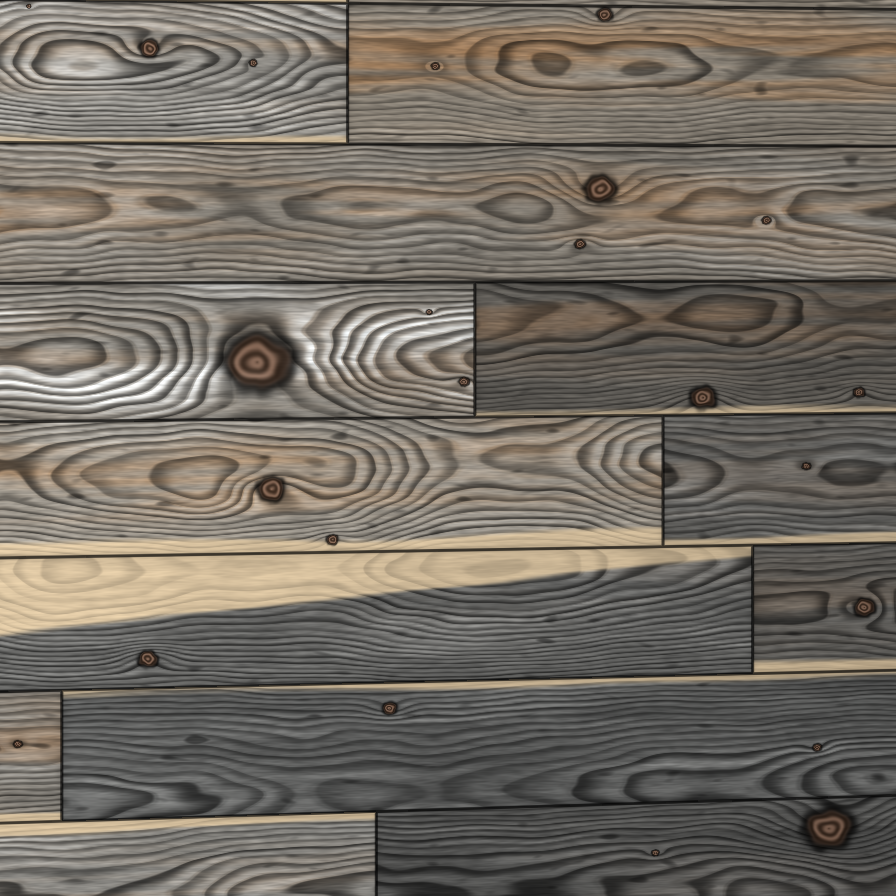
Reproduce this texture procedurally as a Shadertoy shader.

```glsl
// Weathered timber wall: seven slightly fanned rows of planks with staggered joints.
// Grain is a slice through warped growth cylinders, bent by knots, then tinted with
// stain, whitewash and pale sapwood, and finished with fibres and seams.

const vec3 CHARCOAL = vec3(.13, .125, .12);
const vec3 ASH = vec3(.67, .64, .60);
const vec3 AMBER = vec3(.66, .46, .27);
const vec3 UMBER = vec3(.34, .23, .16);
const vec3 WASH = vec3(.82, .82, .81);
const vec3 SAPWOOD = vec3(.84, .75, .61);
const float ROW_HEIGHT = .15;
const float RING_COUNT = 27.;
const float SEAM_WIDTH = .0014;
const int ROWS = 7;

// Joint position per row; beyond 1 the plank spans the row.
const float JOINT[ROWS] = float[](.388, 1.1, .53, .74, .84, .069, .42);

// Finish: tone, warmth, whitewash, sapwood share (negative: at the top).
const vec4 FINISH_L[ROWS] = vec4[](
  vec4(.74, .35, .65, .05), vec4(.68, .65, .45, 0), vec4(.7, .5, 1, 0),
  vec4(.84, .6, .4, .13), vec4(.5, .08, .3, -.53), vec4(.64, .5, .45, .06),
  vec4(.7, .25, .45, -.08));
const vec4 FINISH_R[ROWS] = vec4[](
  vec4(.74, .8, .25, 0), vec4(0), vec4(.46, .5, .12, .04),
  vec4(.5, .2, .35, .08), vec4(.46, .25, .2, .1), vec4(.42, 0, .28, -.04),
  vec4(.38, .08, .2, 0));

// Heart: main knot x, its depth across the plank, its radius, pith depth.
const vec4 HEART_L[ROWS] = vec4[](
  vec4(.167, .33, .009, .36), vec4(.67, .32, .014, .47), vec4(.287, .58, .031, .54),
  vec4(.303, .52, .013, .38), vec4(.165, .78, .009, .1), vec4(.02, .4, .004, .4),
  vec4(.2, .7, .004, .6));
const vec4 HEART_R[ROWS] = vec4[](
  vec4(.675, .06, .007, .4), vec4(1), vec4(.785, .87, .012, .25),
  vec4(.9, .4, .004, .45), vec4(.965, .5, .01, .5), vec4(.435, .2, .007, .85),
  vec4(.925, .25, .023, .7));

vec2 hash2(vec2 p) {
  vec3 q = fract(p.xyx * vec3(.1031, .1030, .0973));
  q += dot(q, q.yzx + 33.33);
  return fract((q.xx + q.yz) * q.zy);
}

float corner(vec2 cell, vec2 offset) {
  return dot(hash2(cell) * 2. - 1., offset);
}

// Gradient noise, roughly -1 to 1.
float noise(vec2 p) {
  vec2 i = floor(p), f = p - i, u = f * f * (3. - 2. * f), e = vec2(1, 0);
  return 1.5 * mix(mix(corner(i, f), corner(i + e, f - e), u.x),
    mix(corner(i + e.yx, f - e.yx), corner(i + 1., f - 1.), u.x), u.y);
}

// Row coordinate from the top: rows narrow and tilt gradually downwards.
float rowCoord(float x, float down) {
  float b = .1575 - .007 * (x - .5);
  float c = .005 + .011 * (x - .5) - down;
  return -2. * c / (b + sqrt(b * b + .0052 * c));
}

void mainImage(out vec4 fragColor, in vec2 fragCoord) {
  vec2 p = fragCoord / iResolution.xy;
  float x = p.x, pixel = 1. / iResolution.y;
  float k = rowCoord(x, 1. - p.y), v = fract(k);
  int row = clamp(int(floor(k)), 0, ROWS - 1);
  bool right = x > JOINT[row];
  vec4 finish = right ? FINISH_R[row] : FINISH_L[row];
  vec4 heart = right ? HEART_R[row] : HEART_L[row];
  vec2 s = (17. * floor(k) + (right ? 71. : 31.)) * vec2(1, 1.7);

  // Growth rings, arched where the distance to the pith changes.
  float depth = .36 + .28 * noise(vec2(x * 2.6, .5) + s) + .05 * noise(vec2(x * 9., 3.5) + s);
  float across = v - heart.w + .1 * noise(vec2(x * 2.5, v * 1.5) + s);
  float growth = length(vec2(across, depth)) + .016 * noise(vec2(x * 16., v * 7.) + s);

  // One main knot and two small scattered ones push the rings aside.
  float knot = 0., rim = 0., knotRings = 0.;
  for (int i = 0; i < 3; i++) {
    vec2 h = hash2(s + float(i) * 9.);
    vec3 spot = i == 0 ? heart.xyz : vec3(h, .002 + .004 * h.y);
    vec2 d = (vec2(x, v) - spot.xy) * vec2(1, ROW_HEIGHT) / spot.z;
    vec2 bend = d * vec2(.28, .55);
    growth += 1.3 * spot.z / ROW_HEIGHT * exp(-dot(bend, bend));
    float r = length(d * vec2(.85, 1)) + .22 * noise(d * 1.3 + s);
    float disc = 1. - smoothstep(.8, 1.1, r);
    knot = max(knot, disc);
    rim = max(rim, exp(-18. * (r - 1.) * (r - 1.)));
    knotRings = mix(knotRings, .5 + .5 * sin(r * 15.), disc);
  }
  float rings = growth * RING_COUNT, blur = fwidth(rings), phase = fract(rings);
  float strength = (.45 + .55 * hash2(vec2(floor(rings), s.x)).x) * (1. - smoothstep(.4, 1., blur));
  float late = strength * smoothstep(.35, .85, phase)
    * (1. - smoothstep(1. - clamp(blur, .12, .5), 1., phase));
  float early = strength * smoothstep(0., .12, phase) * (1. - smoothstep(.2, .6, phase));

  // Stain, warm heart and whitewash.
  float broad = noise(vec2(x * 3., v * 3.5) + s + 5.);
  float streak = noise(vec2(x * 5., v * 16.) + s);
  float fibre = noise(vec2(x * 22., v * 42.) + s);
  float fine = noise(vec2(x * 65., v * 75.) + s);
  vec3 color = mix(CHARCOAL, ASH, finish.x + .1 * (broad + streak));
  color *= mix(vec3(.95, 1, 1.05), vec3(1.03, 1, .95), finish.y);
  float warm = exp(-9. * across * across) * smoothstep(-.35, .5, broad + .5 * streak);
  color = mix(color, mix(UMBER, AMBER, finish.x + .25 * streak), .85 * finish.y * warm);
  float patchy = smoothstep(-.25, .55, noise(vec2(x * 4., v * 3.) - s) + .3 * streak);
  color = mix(color, WASH, finish.z * (.65 * early * (.4 + patchy) + .5 * finish.z * patchy));

  // Sapwood along one edge; wide bands taper.
  float share = abs(finish.w) * (finish.w < -.3 ? 1.08 - 1.1 * x : 1. + .7 * broad);
  float edge = (finish.w < 0. ? v : 1. - v) + .025 * streak;
  float sap = (1. - smoothstep(share - .025, share + .025, edge)) * step(.001, abs(finish.w));
  color = mix(color, SAPWOOD * (1. + .06 * streak), .92 * sap);

  // Latewood lines, fibres, pits and knots.
  color *= 1. - late * mix(.55, .14, sap);
  color *= 1. + (.13 * fibre + .14 * fine) * mix(1., .35, sap);
  color *= 1. - .4 * smoothstep(.45, .8, noise(vec2(x * 30., v * 14.) - s)) * (1. - sap);
  color = mix(color, mix(UMBER * .6, vec3(.5, .38, .31), knotRings), .9 * knot);
  color *= 1. - .65 * rim;

  // Seams with a soft shaded edge; light falls off to the lower right.
  float gap = min(min(v, 1. - v) * ROW_HEIGHT, abs(x - JOINT[row]));
  color *= 1. - .68 * (1. - smoothstep(SEAM_WIDTH - pixel * .5, SEAM_WIDTH + pixel, gap));
  color *= 1. - .15 * exp(-gap / .004);
  color *= 1.08 - .16 * x + .05 * p.y;
  fragColor = vec4(clamp(color, 0., 1.), 1);
}
```
